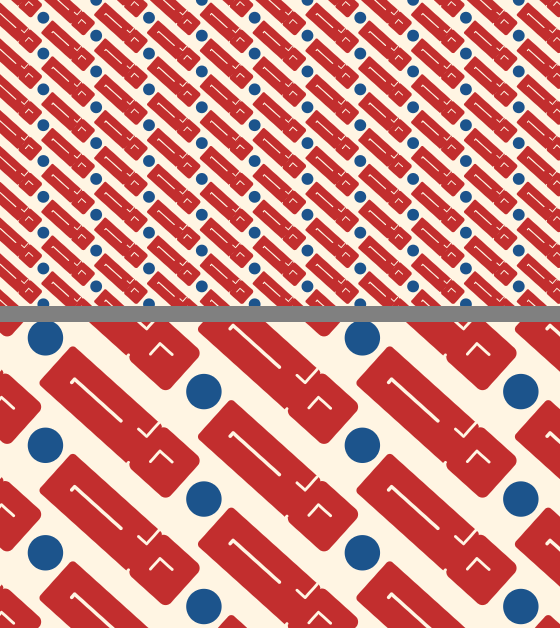
Top, the full canvas; bottom, a detail of the centre.
Give the GLSL for this pattern, as a WebGL 2 fragment shader.

```glsl
#version 300 es
precision highp float;

uniform vec2 u_resolution;
out vec4 fragColor;

// Lengths are in design units, with the canvas this many units high
const float CANVAS_HEIGHT = 420.0;

const vec3 CREAM = vec3(1.00, 0.96, 0.89);
const vec3 RED   = vec3(0.76, 0.18, 0.18);
const vec3 BLUE  = vec3(0.11, 0.33, 0.55);

const vec2  PITCH       = vec2(145.0, 49.17);  // two motifs per cell, half-drop
const vec2  BAR_CENTER  = vec2(311.0, 185.0);
const vec2  DOT_OFFSET  = vec2(38.5, 14.0);
const float DOT_RADIUS  = 8.1;
const float TILT        = radians(42.0);

const float BAR_START   = -39.8;
const float BAR_JOINT   = 15.3;
const float BAR_END     = 39.8;
const float BODY_HALF   = 11.9;
const float HEAD_HALF   = 12.5;
const float BODY_ROUND  = 2.0;
const float HEAD_ROUND  = 3.4;
const float SLIT_HALF   = 0.8;
const float HOOK_HALF   = 0.65;

// Rounded box spanning x0..x1 along the bar axis
float spanBox(vec2 p, float x0, float x1, float halfWidth, float corner) {
    vec2 center = vec2(0.5 * (x0 + x1), 0.0);
    vec2 q = abs(p - center) - vec2(0.5 * (x1 - x0), halfWidth) + corner;
    return length(max(q, 0.0)) + min(max(q.x, q.y), 0.0) - corner;
}

float segment(vec2 p, vec2 a, vec2 b) {
    vec2 pa = p - a, ba = b - a;
    return length(pa - ba * clamp(dot(pa, ba) / dot(ba, ba), 0.0, 1.0));
}

// Two bent strokes sharing the corner b
float hook(vec2 p, vec2 a, vec2 b, vec2 c) {
    return min(segment(p, a, b), segment(p, b, c));
}

// Bar in its own axes: x runs down the slope, y across it
float barDistance(vec2 p) {
    float body = spanBox(p, BAR_START, BAR_JOINT + 1.0, BODY_HALF, BODY_ROUND);
    float head = spanBox(p, BAR_JOINT, BAR_END, HEAD_HALF, HEAD_ROUND);
    float solid = min(body, head);

    // Long slit with a short tick, then the two hooks of the head
    float slit = hook(p, vec2(-28.5, -1.2), vec2(-28.5, 0.8), vec2(0.0, 0.8));
    float upper = hook(p, vec2(13.5, 14.0), vec2(13.5, 3.4), vec2(8.5, 3.4));
    float lower = hook(p, vec2(22.5, -4.0), vec2(22.5, 2.5), vec2(30.0, 2.5));
    float notch = segment(p, vec2(15.3, -14.0), vec2(15.3, -11.0));

    float cut = min(slit - SLIT_HALF, min(upper, min(lower, notch)) - HOOK_HALF);
    return max(solid, -cut);
}

float coverage(float distance, float pixel) {
    return clamp(0.5 - distance / pixel, 0.0, 1.0);
}

void main() {
    float pixel = CANVAS_HEIGHT / u_resolution.y;
    vec2 p = gl_FragCoord.xy * pixel - BAR_CENTER;
    mat2 toBar = mat2(cos(TILT), sin(TILT), -sin(TILT), cos(TILT));

    float bars = 1e5;
    float dots = 1e5;

    // Both half-drop lattices, with the rows above and below
    for (int i = 0; i < 2; i++) {
        vec2 shifted = p - 0.5 * PITCH * float(i);
        vec2 barCell = mod(shifted + 0.5 * PITCH, PITCH) - 0.5 * PITCH;
        vec2 dotCell = mod(shifted - DOT_OFFSET + 0.5 * PITCH, PITCH) - 0.5 * PITCH;
        dots = min(dots, length(dotCell) - DOT_RADIUS);
        for (int row = -1; row <= 1; row++) {
            vec2 local = barCell - vec2(0.0, PITCH.y * float(row));
            bars = min(bars, barDistance(toBar * local));
        }
    }

    vec3 color = mix(CREAM, RED, coverage(bars, pixel));
    color = mix(color, BLUE, coverage(dots, pixel));
    fragColor = vec4(color, 1.0);
}
```
